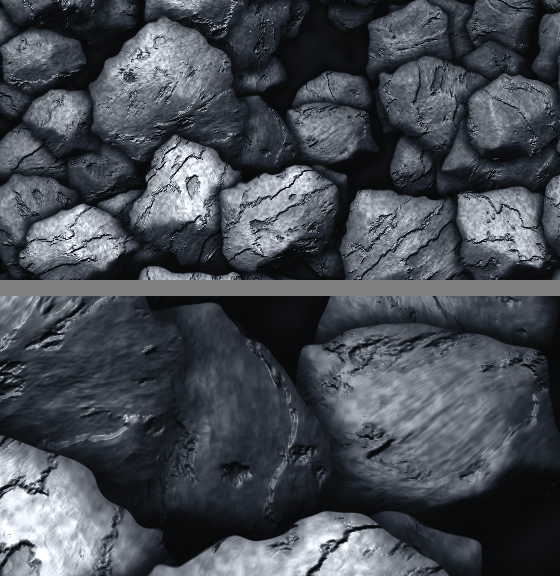
Top, the full canvas; bottom, a detail of the centre.
This texture is drawn by a Shadertoy shader. Its source:

```glsl
// A pile of broken coal lumps with craggy facets, lit softly from above.

#define LAYERS 3            // depth layers, back to front
#define CELL_BACK 0.27      // spacing of the back lumps, in canvas heights
#define CELL_FRONT 0.41     // spacing of the front lumps
#define SIDES 7             // outline facets per lump
#define CRAG 0.021          // relief of the broken surface
#define CRAG_SCALE 8.0      // frequency of the coarsest relief
#define SHADOW 0.24         // contact shadow width, in lump radii
#define GAP_LUMA 0.05       // brightness between lumps
#define GAIN 0.62           // diffuse brightness
#define GLOSS 0.30          // sheen brightness
#define TINT vec3(-0.026, 0.0, 0.037)
#define LIGHT normalize(vec3(-0.25, 0.58, 0.78))

float hash(vec2 p) {
    vec3 q = fract(p.xyx * vec3(0.1031, 0.1030, 0.0973));
    q += dot(q, q.yzx + 33.33);
    return fract((q.x + q.y) * q.z);
}

float noise(vec2 p) {
    vec2 i = floor(p), f = fract(p);
    f = f * f * (3.0 - 2.0 * f);
    return mix(mix(hash(i), hash(i + vec2(1, 0)), f.x),
               mix(hash(i + vec2(0, 1)), hash(i + vec2(1, 1)), f.x), f.y);
}

// Ridged relief with broken ledges across the grain of the lump.
float crag(vec2 p, float grain) {
    float c = cos(grain), s = sin(grain);
    p = mat2(c, s, -s, c) * p * vec2(0.85, 1.25) * CRAG_SCALE;
    p += 0.7 * noise(p * 0.8 + 9.0);
    float height = 0.0, amp = 1.0, strata = 0.8 * p.y;
    for (int i = 0; i < 6; i++) {
        float n = noise(p);
        height += amp * mix(n, 1.0 - abs(2.0 * n - 1.0), 0.6);
        p = mat2(1.6, 1.2, -1.2, 1.6) * p + 5.3;
        amp *= 0.57;
    }
    float ledge = fract(strata + 1.3 * height);
    height += 0.45 * (smoothstep(0.0, 0.25, ledge) - ledge);
    return height;
}

// Per-lump random value number k.
float pick(vec2 cell, float layer, float k) {
    return hash(cell + vec2(17.0 * k, 31.0 * k + 59.0 * layer));
}

// Brightness of a lump surface with facet slope and distance to its edge.
float shade(vec2 p, vec2 slope, float edge, float seed) {
    vec2 e = vec2(0.0025, 0.0), s = p + 40.0 * seed;
    float grain = 6.2832 * seed;
    float h = crag(s, grain);
    slope += CRAG * (vec2(crag(s + e.xy, grain), crag(s + e.yx, grain)) - h) / e.x;
    vec3 n = normalize(vec3(-slope, 1.0));
    vec3 halfway = normalize(LIGHT + vec3(0, 0, 1));
    float diffuse = clamp(0.14 + 0.86 * dot(n, LIGHT), 0.0, 1.0);
    float sheen = pow(max(dot(n, halfway), 0.0), 22.0);
    float luma = GAIN * pow(diffuse, 1.5) + GLOSS * sheen * diffuse;

    // Patchy tone, fine grit, dark cavities and darker rims
    luma *= mix(0.78, 1.16, noise(s * 6.0));
    luma *= mix(0.78, 1.22, noise(s * 120.0));
    luma *= mix(0.5, 1.08, smoothstep(0.65, 1.25, h));
    return luma * mix(0.5, 1.0, smoothstep(-0.05, 0.16, edge));
}

// Paints one lump and its contact shadow over the brightness so far.
float paintLump(float luma, vec2 p, vec2 cell, float layer, float size) {
    vec2 jitter = vec2(pick(cell, layer, 1.0), pick(cell, layer, 2.0)) - 0.5;
    vec2 centre = (cell + 0.5 + 0.6 * jitter) * size;
    float radius = size * mix(0.4, 0.65, pick(cell, layer, 3.0));
    float aspect = mix(0.82, 1.08, pick(cell, layer, 4.0));
    float seed = pick(cell, layer, 5.0);
    vec2 q = (p - centre) * vec2(aspect, 1.0 / aspect) / radius;
    if (length(q) > 1.7) return luma;

    // Ragged outline
    vec2 w = p + 30.0 * seed;
    q += 0.15 * (vec2(noise(w * 10.0), noise(w * 10.0 + 50.0)) - 0.5);
    q += 0.08 * (vec2(noise(w * 32.0), noise(w * 32.0 + 50.0)) - 0.5);

    // Soft minimum of side and cap planes gives edge distance and slope
    float edgeSum = 0.0, weightSum = 0.0;
    vec2 slope = vec2(0);
    for (int i = 0; i < SIDES + 2; i++) {
        float k = float(i) * 3.0 + 6.0;
        float r1 = pick(cell, layer, k), r2 = pick(cell, layer, k + 1.0);
        float r3 = pick(cell, layer, k + 2.0);
        float angle = 6.2832 * (float(i) + 0.75 * r1) / float(SIDES);
        vec2 dir = vec2(cos(angle), sin(angle));
        float inset = mix(0.74, 1.06, r2) - dot(q, dir);
        float steep = mix(0.4, 1.8, r3);
        vec2 tilt = -dir * steep;
        float height = inset * steep;
        if (i < SIDES) {
            edgeSum += exp(-28.0 * inset);
        } else {
            tilt = vec2(0.8 * (r1 - 0.5), 0.2 - 0.6 * r2);
            height = mix(0.4, 0.55, r3) + dot(q, tilt);
        }
        float weight = exp(-25.0 * height);
        slope += weight * tilt;
        weightSum += weight;
    }
    float edge = -log(edgeSum) / 28.0;
    float pixel = 1.0 / (iResolution.y * radius);
    luma *= mix(0.16, 1.0, smoothstep(0.0, SHADOW, -edge));
    if (edge < -pixel) return luma;

    float depth = mix(0.62, 1.0, layer / float(LAYERS - 1));
    float tone = depth * mix(0.86, 1.12, seed);
    float surface = tone * shade(p, slope / weightSum, edge, seed);
    return mix(luma, surface, smoothstep(-pixel, pixel, edge));
}

void mainImage(out vec4 fragColor, in vec2 fragCoord) {
    vec2 p = fragCoord / iResolution.y;
    float luma = GAP_LUMA * noise(p * 20.0);
    for (int l = 0; l < LAYERS; l++) {
        float layer = float(l), t = layer / float(LAYERS - 1);
        float size = mix(CELL_BACK, CELL_FRONT, t);
        vec2 home = floor(p / size);
        for (int y = 1; y >= -1; y--)
        for (int x = -1; x <= 1; x++) {
            vec2 cell = home + vec2(x, y);
            if (pick(cell, layer, 0.0) < mix(0.97, 0.74, t))
                luma = paintLump(luma, p, cell, layer, size);
        }
    }
    luma = luma / (1.0 + 0.2 * luma) + 0.035;
    vec3 color = luma + TINT * smoothstep(0.0, 0.18, luma);
    fragColor = vec4(clamp(color, 0.0, 1.0), 1.0);
}
```
